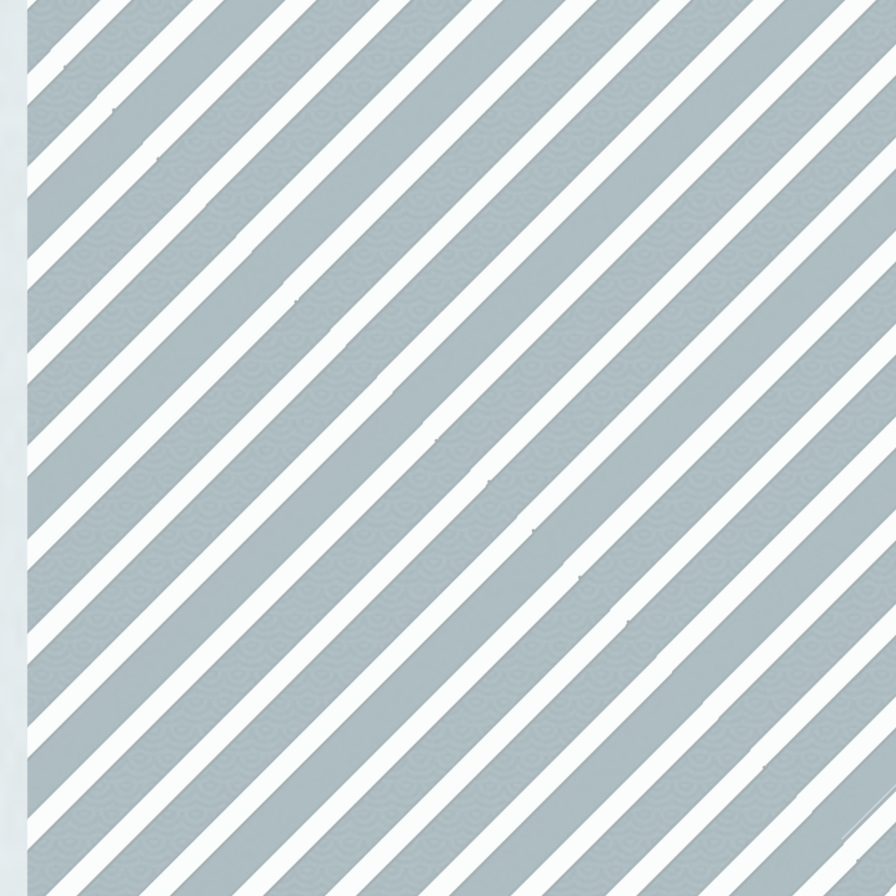
Write a Shadertoy shader that draws this pattern.

```glsl
const float PERIOD = 0.10417;      // stripe spacing along either axis
const float PHASE = 0.0248;        // first stripe centre from the top-left corner
const float HALF_WIDTH = 0.0121;   // half thickness, across the stripe
const float MARGIN = 0.0305;       // width of the pale strip at the left
const float DIAGONAL = 0.70711;

const vec3 GREY = vec3(0.68, 0.74, 0.76);
const vec3 RIM = vec3(0.64, 0.69, 0.70);
const vec3 PALE_GREY = vec3(0.75, 0.79, 0.80);
const vec3 LILAC = vec3(0.71, 0.72, 0.77);
const vec3 WHITE = vec3(0.985, 0.992, 0.992);
const vec3 STRIP = vec3(0.89, 0.92, 0.93);

float hash(vec2 p) {
    p = fract(p * vec2(0.1031, 0.1137));
    p += dot(p, p.yx + 33.33);
    return fract((p.x + p.y) * p.x * 91.7);
}

float noise(vec2 p) {
    vec2 i = floor(p), f = fract(p);
    f = f * f * (3.0 - 2.0 * f);
    return mix(mix(hash(i), hash(i + vec2(1, 0)), f.x),
               mix(hash(i + vec2(0, 1)), hash(i + vec2(1, 1)), f.x), f.y);
}

float inside(float dist, float blur) {
    return 1.0 - smoothstep(-blur, blur, dist);
}

float segment(vec2 p, vec2 a, vec2 b) {
    vec2 ab = b - a;
    return length(p - a - ab * clamp(dot(p - a, ab) / dot(ab, ab), 0.0, 1.0));
}

// Signed offset across the nearest stripe, in canvas units; jogs at mid-length
float stripeOffset(float across, float along) {
    float id = floor((across - PHASE) / PERIOD + 0.5);
    float drift = (hash(vec2(id, 7.0)) - 0.5) * 0.0016;
    float jog = 0.0010 * (smoothstep(-0.002, 0.002, along) - 0.5);
    return (across - PHASE - id * PERIOD) * DIAGONAL + drift + jog;
}

// Faint overlapping ring segments
float scallops(vec2 p) {
    vec2 cell = p * 32.0;
    cell.x += 0.5 * mod(floor(cell.y), 2.0);
    return sin(length(fract(cell) - vec2(0.5, 0.0)) * 22.0);
}

// Grey ground: two scalloped bands, then a plain one with lilac specks
vec3 ground(vec2 p, float across, float along, float blur) {
    float band = floor((across - PHASE) / PERIOD);
    float plain = step(1.5, mod(band, 3.0));
    float grain = noise(p * 240.0) - 0.5;
    float ripple = scallops(p) * (1.0 - plain);
    vec3 col = GREY + 0.009 * ripple + 0.012 * grain * (1.0 - 0.6 * plain);

    vec2 speckCell = vec2(along, across) * vec2(14.0, 48.0);
    vec2 local = (fract(speckCell) - 0.5) / vec2(14.0, 48.0);
    float speck = inside(length(local) - 0.0012, blur);
    return mix(col, LILAC, speck * plain * 0.6);
}

void mainImage(out vec4 fragColor, in vec2 fragCoord) {
    vec2 p = fragCoord / iResolution.xy;
    p.y = 1.0 - p.y;
    float blur = max(0.75 / iResolution.y, 0.0012);
    float across = p.x + p.y;
    float along = p.x - p.y;

    vec3 col = ground(p, across, along, blur);

    // Darker rim beside each stripe, firmer below it
    float offset = stripeOffset(across, along);
    float edge = abs(offset) - HALF_WIDTH;
    float rim = inside(abs(edge - 0.0016) - 0.0014, blur);
    col = mix(col, RIM, rim * mix(0.55, 0.95, step(0.0, offset)));

    // White stripes
    col = mix(col, WHITE, inside(edge, blur));

    // Small nick at each jog
    float id = floor((across - PHASE) / PERIOD + 0.5);
    float slip = (hash(vec2(id, 3.0)) - 0.5) * 0.012;
    float nick = length(vec2(along * DIAGONAL - slip, offset - HALF_WIDTH)) - 0.0020;
    col = mix(col, RIM, inside(nick, blur) * step(0.35, hash(vec2(id, 5.0))));

    // Pale scratch near the lower right corner
    float scratch = segment(p, vec2(0.940, 0.936), vec2(1.0, 0.876)) - 0.0008;
    col = mix(col, mix(PALE_GREY, WHITE, 0.4), 0.8 * inside(scratch, blur));

    // Mottled strip along the left
    vec3 strip = STRIP + 0.018 * (noise(p * vec2(90.0, 45.0)) - 0.5);
    col = mix(col, strip, inside(p.x - MARGIN, blur));

    fragColor = vec4(col, 1.0);
}
```
